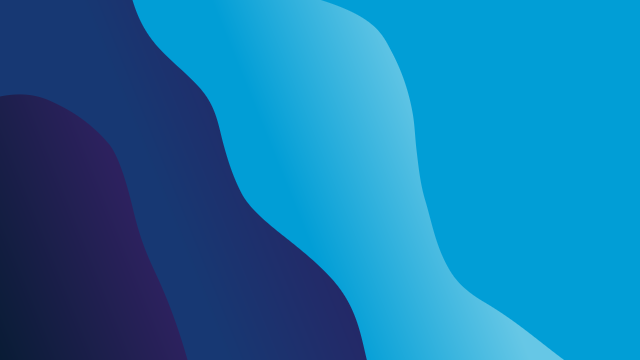
A Shadertoy shader for this background:

```glsl
// Layered flowing paper waves: a pale blue, a navy and a violet sheet on flat cyan.
// Each sheet is bounded by a smooth piecewise Hermite curve and filled with
// a slanted linear gradient. Units are canvas heights, depth runs down from the top.

const int KNOTS = 8;

// Direction shared by all gradients, in (x, depth)
const vec2 GRADIENT_DIR = vec2(0.927, -0.375);

const vec3 CYAN       = vec3(0.005, 0.620, 0.840);
const vec3 PALE_BLUE  = vec3(0.400, 0.780, 0.900);
const vec3 NAVY       = vec3(0.090, 0.220, 0.450);
const vec3 INDIGO     = vec3(0.140, 0.160, 0.405);
const vec3 MIDNIGHT   = vec3(0.035, 0.110, 0.210);
const vec3 VIOLET     = vec3(0.175, 0.130, 0.370);

// Start and end of each gradient along GRADIENT_DIR
const vec2 PALE_RANGE   = vec2(0.545, 0.990);
const vec2 NAVY_RANGE   = vec2(0.210, 0.580);
const vec2 VIOLET_RANGE = vec2(-0.375, 0.120);

// Curve knots: position along the axis, height of the curve, slope
const vec3 PALE_EDGE[KNOTS] = vec3[KNOTS](
    vec3(0.000, 0.891, 3.20), vec3(0.144, 1.088, 0.53),
    vec3(0.313, 1.146, 0.18), vec3(0.417, 1.157, 0.12),
    vec3(0.556, 1.181, 0.30), vec3(0.752, 1.250, 0.60),
    vec3(0.838, 1.343, 1.70), vec3(1.000, 1.567, 1.35));

const vec3 NAVY_EDGE[KNOTS] = vec3[KNOTS](
    vec3(0.000, 0.368, 0.30), vec3(0.132, 0.440, 0.90),
    vec3(0.259, 0.567, 0.75), vec3(0.398, 0.620, 0.27),
    vec3(0.537, 0.671, 0.52), vec3(0.655, 0.787, 1.27),
    vec3(0.794, 0.938, 0.78), vec3(1.000, 1.019, 0.24));

// The violet crest is flat on top, so its depth is given along x
const vec3 VIOLET_EDGE[KNOTS] = vec3[KNOTS](
    vec3(0.000, 0.268, -0.20), vec3(0.139, 0.280, 0.45),
    vec3(0.301, 0.398, 1.15), vec3(0.370, 0.583, 4.20),
    vec3(0.440, 0.776, 2.20), vec3(0.521, 1.000, 3.50),
    vec3(0.600, 1.280, 3.50), vec3(2.000, 6.200, 3.50));

// Cubic Hermite curve: returns its value and slope at s
vec2 hermiteCurve(vec3 knots[KNOTS], float s) {
    int i = 0;
    while (i < KNOTS - 2 && s > knots[i + 1].x) i++;
    vec3 a = knots[i], b = knots[i + 1];
    float span = b.x - a.x;
    float t = clamp((s - a.x) / span, 0.0, 1.0);
    float rise = b.y - a.y;
    float m0 = a.z * span, m1 = b.z * span;
    float c2 = 3.0 * rise - 2.0 * m0 - m1;
    float c3 = m0 + m1 - 2.0 * rise;
    float value = a.y + t * (m0 + t * (c2 + t * c3));
    float slope = (m0 + t * (2.0 * c2 + 3.0 * t * c3)) / span;
    return vec2(value, slope);
}

// Approximate signed distance to a curve, positive above its value
float curveDistance(vec3 knots[KNOTS], float s, float height) {
    vec2 curve = hermiteCurve(knots, s);
    return (height - curve.x) / sqrt(1.0 + curve.y * curve.y);
}

vec3 gradient(vec3 from, vec3 to, vec2 range, float s) {
    return mix(from, to, clamp((s - range.x) / (range.y - range.x), 0.0, 1.0));
}

// Antialiased coverage of the positive side
float coverage(float dist) {
    return clamp(0.5 + dist * iResolution.y, 0.0, 1.0);
}

void mainImage(out vec4 fragColor, in vec2 fragCoord) {
    vec2 p = fragCoord / iResolution.y;
    p.y = 1.0 - p.y;
    float shade = dot(p, GRADIENT_DIR);

    // Sheets from back to front
    vec3 color = CYAN;
    color = mix(color, gradient(CYAN, PALE_BLUE, PALE_RANGE, shade),
                coverage(-curveDistance(PALE_EDGE, p.y, p.x)));
    color = mix(color, gradient(NAVY, INDIGO, NAVY_RANGE, shade),
                coverage(-curveDistance(NAVY_EDGE, p.y, p.x)));
    color = mix(color, gradient(MIDNIGHT, VIOLET, VIOLET_RANGE, shade),
                coverage(curveDistance(VIOLET_EDGE, p.x, p.y)));

    fragColor = vec4(color, 1.0);
}
```
